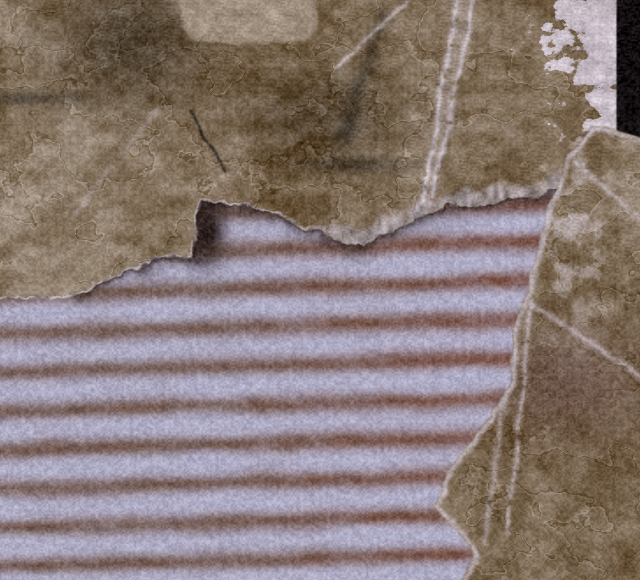
Give the GLSL for this texture, as a Shadertoy shader.

```glsl
#define KRAFT vec3(0.40, 0.32, 0.22)
#define TAN vec3(0.63, 0.57, 0.51)
#define CHALK vec3(0.78, 0.74, 0.78)
#define LAVENDER vec3(0.69, 0.68, 0.78)
#define GROOVE vec3(0.44, 0.34, 0.30)
#define SHADOW vec3(0.16, 0.11, 0.10)
#define PITCH 0.067
#define SLOPE 0.028
#define GRAIN 0.2

// Lower torn edge as (x, y), left to right
const vec2 TEAR[14] = vec2[14](
    vec2(-0.05, 0.48), vec2(0.129, 0.486), vec2(0.201, 0.526), vec2(0.28, 0.553),
    vec2(0.333, 0.557), vec2(0.347, 0.655), vec2(0.388, 0.652), vec2(0.489, 0.629),
    vec2(0.575, 0.583), vec2(0.625, 0.572), vec2(0.718, 0.624), vec2(0.776, 0.644),
    vec2(0.92, 0.662), vec2(1.15, 0.72));
// Left edge of the flap as (y, x), bottom to top
const vec2 FLAP[14] = vec2[14](
    vec2(-0.05, 0.79), vec2(0.0, 0.797), vec2(0.045, 0.819), vec2(0.073, 0.797),
    vec2(0.124, 0.747), vec2(0.181, 0.769), vec2(0.267, 0.833), vec2(0.339, 0.879),
    vec2(0.425, 0.884), vec2(0.497, 0.908), vec2(0.626, 0.941), vec2(0.727, 0.977),
    vec2(0.784, 1.02), vec2(0.786, 1.2));

float hash(vec2 p) { return fract(sin(dot(p, vec2(127.1, 311.7))) * 43758.5453); }

float noise(vec2 p) {
    vec2 i = floor(p), f = fract(p);
    f = f * f * (3.0 - 2.0 * f);
    return mix(mix(hash(i), hash(i + vec2(1, 0)), f.x),
               mix(hash(i + vec2(0, 1)), hash(i + vec2(1, 1)), f.x), f.y);
}

float fbm(vec2 p) {
    float sum = 0.0, amp = 0.5;
    for (int i = 0; i < 5; i++) { sum += amp * noise(p); p = mat2(1.6, 1.2, -1.2, 1.6) * p + 7.3; amp *= 0.5; }
    return sum;
}

float segment(vec2 p, vec2 a, vec2 b) {
    vec2 d = b - a;
    return length(p - a - d * clamp(dot(p - a, d) / dot(d, d), 0.0, 1.0));
}

// Signed distance to a polyline graph, positive above it
float edgeDistance(vec2 p, vec2 pts[14]) {
    float d = 1e3, height = pts[13].y;
    for (int i = 0; i < 13; i++) {
        vec2 a = pts[i], b = pts[i + 1];
        d = min(d, segment(p, a, b));
        if (p.x >= a.x && p.x < b.x) height = mix(a.y, b.y, (p.x - a.x) / (b.x - a.x));
    }
    return p.y < height ? -d : d;
}

// Worn line between two points
float crease(vec2 p, vec2 a, vec2 b, float width) {
    float d = segment(p + 0.016 * (vec2(fbm(p * 18.0), fbm(p * 18.0 + 40.0)) - 0.48), a, b);
    return exp(-d * d / (width * width)) * smoothstep(0.1, 0.6, noise(p * 90.0) + 0.2);
}

// Soft elliptical spot
float blob(vec2 p, vec2 centre, vec2 size) { vec2 d = (p - centre) / size; return exp(-dot(d, d)); }

vec3 corrugation(vec2 p) {
    float wave = (p.y - SLOPE * p.x - 0.424 + 0.007 * (fbm(p * vec2(12, 20)) - 0.5)) / PITCH;
    float off = abs(fract(wave + 0.5) - 0.5);
    float groove = exp(-pow(off / (0.18 + 0.1 * noise(p * vec2(11, 25))), 2.0));
    groove *= 0.65 + 0.5 * fbm(p * vec2(22, 45));
    vec3 col = mix(LAVENDER, GROOVE + vec3(0.02, -0.04, -0.05) * smoothstep(0.3, 0.9, p.x), groove);
    return mix(col, GROOVE, 0.6 * blob(p, vec2(0.495, 0.232), vec2(0.02, 0.014)));
}

// Mottled sheet crossed by fine wrinkles
vec3 kraft(vec2 p, float light, float fine) {
    light += 1.1 * (fbm(p * 8.0) - 0.48) + 1.1 * (fine - 0.48);
    float wrinkle = fbm(p * vec2(13, 17) + 5.0) - 0.48;
    light += 0.35 * (exp(-pow(wrinkle / 0.012, 2.0)) - exp(-pow((wrinkle + 0.022) / 0.012, 2.0)));
    return mix(KRAFT, TAN, clamp(light, -0.4, 1.15));
}

vec3 upperPaper(vec2 p) {
    float fine = fbm(p * vec2(34, 46));
    float light = 0.3 + 0.4 * blob(p, vec2(0.13, 0.63), vec2(0.3, 0.16)) + 0.4 * blob(p, vec2(0.04, 0.92), vec2(0.09, 0.07));
    // Shaded folds
    float dark = 0.3 * blob(p, vec2(0.23, 0.93), vec2(0.12, 0.1)) + 0.2 * blob(p, vec2(0.56, 0.8), vec2(0.12, 0.07));
    dark += 0.35 * blob(p, vec2(0.61, 0.716), vec2(0.09, 0.013)) + 0.35 * blob(p, vec2(0.05, 0.83), vec2(0.1, 0.012));
    dark += 0.5 * crease(p, vec2(0.33, 0.81), vec2(0.39, 0.70), 0.003);
    dark += 0.3 * crease(p, vec2(0.66, 0.97), vec2(0.59, 0.76), 0.014);
    vec3 col = kraft(p, light, fine) * (1.0 - dark);
    // Pale patch, worn creases and peeled corner
    vec2 box = abs(p - vec2(0.422 + 0.2 * (1.0 - p.y), 1.0)) - vec2(0.07, 0.025);
    float patchEdge = length(max(box, 0.0)) - 0.046 + 0.03 * (fine - 0.5);
    col = mix(col, vec3(0.65, 0.59, 0.53) + 0.2 * (fine - 0.5), 0.9 * smoothstep(0.006, -0.006, patchEdge));
    float worn = 0.3 * crease(p, vec2(0.805, 1.01), vec2(0.735, 0.65), 0.02);
    worn += 0.7 * crease(p, vec2(0.79, 1.01), vec2(0.727, 0.65), 0.005);
    worn += 0.6 * crease(p, vec2(0.82, 1.01), vec2(0.742, 0.65), 0.005);
    worn += 0.6 * crease(p, vec2(0.70, 1.0), vec2(0.58, 0.88), 0.004);
    worn += 0.3 * crease(p, vec2(0.27, 0.81), vec2(0.13, 0.63), 0.006);
    float peel = p.x - 0.955 - 0.3 * max(0.93 - p.y, 0.0) + 0.24 * (fine - 0.5);
    worn += 0.95 * smoothstep(-0.004, 0.012, peel) * smoothstep(0.73, 0.79, p.y);
    return mix(col, CHALK + 0.3 * (fine - 0.5), min(worn, 0.95));
}

vec3 flapPaper(vec2 p) {
    float fine = fbm(p * 36.0);
    vec3 col = mix(kraft(p, 0.36, fine), vec3(0.39, 0.29, 0.27), 0.65 * blob(p, vec2(0.98, 0.34), vec2(0.12, 0.09)));
    float worn = 0.6 * crease(p, vec2(0.99, 0.72), vec2(1.11, 0.62), 0.006);
    worn += 0.6 * crease(p, vec2(0.91, 0.48), vec2(1.11, 0.35), 0.005);
    worn += 0.6 * crease(p, vec2(0.915, 0.48), vec2(0.875, 0.08), 0.005);
    worn += 0.5 * crease(p, vec2(0.87, 0.31), vec2(0.835, 0.06), 0.006);
    worn += 0.6 * blob(p, vec2(0.99, 0.6), vec2(0.06, 0.14)) * smoothstep(0.4, 0.6, fine);
    return mix(col, CHALK, min(worn, 0.85));
}

void mainImage(out vec4 fragColor, in vec2 fragCoord) {
    vec2 p = fragCoord / iResolution.y;
    float px = 1.5 / iResolution.y;
    vec2 rough = vec2(fbm(p * 40.0), fbm(p * 40.0 + 19.0)) - 0.48;
    float tear = edgeDistance(p + 0.022 * rough, TEAR), flap = edgeDistance(p.yx + 0.012 * rough, FLAP);
    flap = min(flap, 0.784 - 0.3 * max(p.x - 1.035, 0.0) - p.y);
    // Ridges with the shadow of the torn sheet
    float shade = 0.85 * exp(min(tear, 0.0) / 0.009) * smoothstep(0.1, 0.16, p.x);
    shade += 0.95 * blob(p, vec2(0.362, 0.6), vec2(0.026, 0.055));
    vec3 col = mix(corrugation(p), SHADOW, min(shade, 0.95));
    // Upper sheet with a fibrous rim
    float rimWidth = 0.006 + 0.03 * smoothstep(0.52, 0.6, p.x) * (0.4 + noise(p * 30.0));
    float rim = smoothstep(rimWidth, rimWidth * 0.4, tear) * (0.55 + 0.4 * noise(p * 50.0));
    vec3 paper = mix(upperPaper(p), CHALK * (0.6 + 0.5 * noise(p * vec2(110, 45))), rim);
    col = mix(col, paper, smoothstep(-px, px, tear));
    // Dark gap, then the flap with a bright lip
    col = mix(col, vec3(0.07, 0.05, 0.06), smoothstep(-px, px, p.x - 1.063) * step(0.7, p.y));
    float lip = (0.5 + 0.45 * noise(p * 40.0)) * exp(-pow((flap - 0.005) / 0.006, 2.0));
    col = mix(col, mix(flapPaper(p), CHALK, lip), smoothstep(-px, px, flap));
    col += GRAIN * (0.6 * noise(p * 330.0) + 0.4 * noise(p * 150.0) - 0.5);
    fragColor = vec4(clamp(col, 0.0, 1.0), 1.0);
}
```
